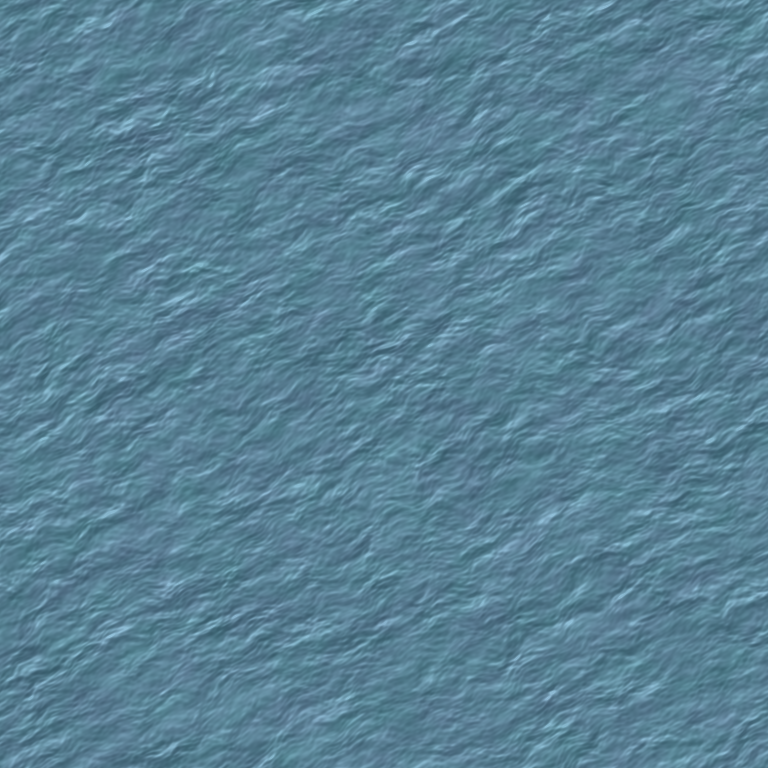
This texture is drawn by a Shadertoy shader. Its source:

```glsl
// Wind-rippled blue sea surface with slanting wavelets, lit from the upper left.

vec2 hashDirection(vec2 cell) {
    vec3 h = fract(cell.xyx * vec3(0.1031, 0.1030, 0.0973));
    h += dot(h, h.yzx + 33.33);
    float angle = 6.28318 * fract((h.x + h.y) * h.z);
    return vec2(cos(angle), sin(angle));
}

// Gradient noise, roughly -0.7 to 0.7
float noise(vec2 p) {
    vec2 i = floor(p), f = p - i;
    vec2 w = f * f * f * (f * (f * 6.0 - 15.0) + 10.0);
    float a = dot(hashDirection(i), f);
    float b = dot(hashDirection(i + vec2(1, 0)), f - vec2(1, 0));
    float c = dot(hashDirection(i + vec2(0, 1)), f - vec2(0, 1));
    float d = dot(hashDirection(i + vec2(1, 1)), f - vec2(1, 1));
    return mix(mix(a, b, w.x), mix(c, d, w.x), w.y);
}

mat2 rotation(float angle) {
    float c = cos(angle), s = sin(angle);
    return mat2(c, -s, s, c);
}

// Sum of stretched wavelets; each octave runs in a slightly different direction
float waveHeight(vec2 p) {
    p.y += 0.020 * noise(p * 5.0 + 7.0) + 0.007 * noise(p * 24.0 + 31.0);
    p.x += 0.008 * noise(p * 27.0 + 53.0);
    float height = 0.0, amplitude = 1.0;
    vec2 frequency = vec2(18.0, 37.0);
    for (int octave = 0; octave < 4; octave++) {
        float turn = 0.42 + 0.22 * sin(float(octave) * 2.3);
        vec2 q = rotation(turn) * p;
        height += amplitude * noise(q * frequency + 19.7 * float(octave));
        amplitude *= 0.60;
        frequency *= 1.76;
    }
    return height;
}

void mainImage(out vec4 fragColor, in vec2 fragCoord) {
    vec2 p = fragCoord / iResolution.y + 3.0;

    // Relief from the slope that faces the light
    vec2 towardLight = 0.0013 * normalize(vec2(-0.5, 0.86));
    float relief = (waveHeight(p - towardLight) - waveHeight(p + towardLight)) * 7.6;

    // Calm and choppy areas, with brighter crests than troughs
    vec2 slanted = rotation(0.5) * p;
    float chop = 1.0 + 0.5 * noise(slanted * vec2(6.0, 9.0)) + 0.6 * noise(slanted * vec2(17.0, 24.0) + 40.0);
    relief *= chop;
    relief = clamp(relief + 0.11 * (relief * relief - 1.0), -2.1, 3.8);

    // Broad swell and fine surface grain
    float swell = noise(slanted * vec2(8.0, 12.0) + 11.0) + 0.9 * noise(slanted * vec2(25.0, 38.0) + 5.0);
    float grain = noise(slanted * vec2(130.0, 190.0));
    float light = 0.049 * relief + 0.036 * swell + 0.025 * grain;

    // Water colour drifts between teal and violet blue
    vec3 water = vec3(0.350, 0.506, 0.582) + light * vec3(1.0, 1.16, 1.24);
    float tint = noise(slanted * vec2(12.0, 18.0) + 71.0) + 0.8 * noise(slanted * vec2(36.0, 52.0) + 90.0);
    water += tint * vec3(-0.022, 0.010, -0.012);

    fragColor = vec4(clamp(water, 0.0, 1.0), 1.0);
}
```
